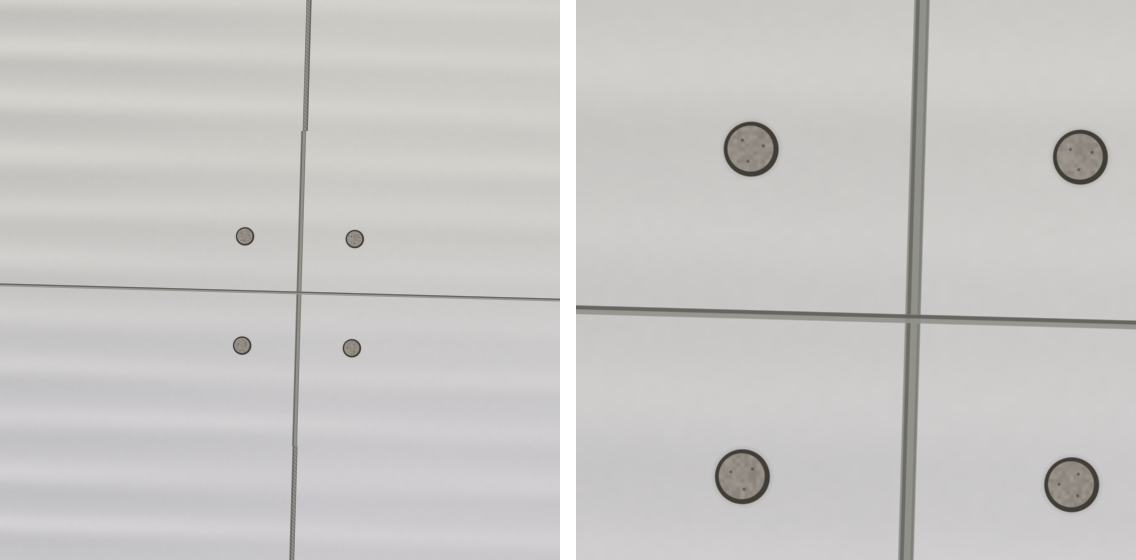
Left, the full canvas; right, a detail of the centre.
Give the GLSL for this texture, as a WebGL 2 fragment shader.

```glsl
#version 300 es
precision highp float;
uniform vec2 u_resolution;
out vec4 fragColor;

const float TAU = 6.2831853;
const vec3 LIGHT_METAL = vec3(0.832, 0.822, 0.812);
const vec3 SHADE_METAL = vec3(0.755, 0.750, 0.745);
const vec3 SEAM_GRAY = vec3(0.57, 0.57, 0.55);
const vec3 SEAM_DARK = vec3(0.36, 0.355, 0.335);
const vec3 BOLT_FACE = vec3(0.575, 0.55, 0.52);
const vec3 BOLT_RIM = vec3(0.25, 0.235, 0.21);

const float TILT = 0.0273;          // fall of the rows across the canvas
const float RIB_PERIOD = 0.0945;
const float RIB_CREST = 0.919;
const vec2 CROSSING = vec2(0.533, 0.478);
const vec2 BOLT_ACROSS = vec2(0.0980, -0.0024);
const vec2 BOLT_UP = vec2(0.0026, 0.0975);
const float BOLT_RADIUS = 0.0163;

float hash(vec2 p) {
  p = fract(p * vec2(0.1031, 0.1130));
  p += dot(p, p.yx + 33.33);
  return fract((p.x + p.y) * p.x * 97.3);
}

float noise(vec2 p) {
  vec2 i = floor(p), f = fract(p);
  f = f * f * (3.0 - 2.0 * f);
  return mix(mix(hash(i), hash(i + vec2(1, 0)), f.x),
             mix(hash(i + vec2(0, 1)), hash(i + vec2(1, 1)), f.x), f.y);
}

// Coverage of the inside of a signed distance
float fill(float d, float soft) {
  return 1.0 - smoothstep(-soft, soft, d);
}

float stripe(float x, float center, float halfWidth, float soft) {
  return fill(abs(x - center) - halfWidth, soft);
}

// Soft horizontal ribs, clearer toward the left and away from the crossing
vec3 ribbedMetal(vec2 p, float seamSide) {
  float row = p.y + TILT * p.x;
  float warp = 0.010 * (noise(vec2(p.x * 1.5, row * 9.0)) - 0.5);
  float phase = TAU * (row + warp - RIB_CREST) / RIB_PERIOD;
  float wave = cos(phase) + 0.18 * cos(2.0 * phase + 0.8);
  float left = 1.0 - smoothstep(0.0, 0.65, p.x);
  float away = smoothstep(0.0, 0.35, abs(p.y - CROSSING.y));
  float strength = (0.20 + 0.24 * left) * mix(0.65, 1.0, away);
  strength *= 0.75 + 0.5 * noise(vec2(p.x * 2.0, row * 12.0));
  float streak = noise(vec2(p.x * 2.5, row * 38.0)) - 0.5;
  float tone = 0.58 + strength * wave + 0.14 * streak - 0.10 * left;
  tone += 0.06 * step(0.0, seamSide);
  vec3 metal = mix(SHADE_METAL, LIGHT_METAL, tone);
  metal += mix(vec3(-0.004, -0.003, 0.014), vec3(0.001, 0.004, -0.007),
               smoothstep(0.15, 0.8, p.y));
  return metal + 0.007 * (noise(p * 170.0) - 0.5);
}

// Centre of the upright joint, with small steps between its strips
float uprightSeam(float y) {
  return 0.520 + 0.029 * y + 0.003 * step(0.766, y) + 0.001 * step(y, 0.203);
}

vec3 drawUpright(vec3 color, float d, float y, float soft) {
  float outer = max(step(0.766, y), step(y, 0.203));
  float weave = 0.5 + 0.5 * sin(y * 900.0 + d * 700.0);
  vec3 core = SEAM_GRAY * mix(1.0, 0.86 + 0.14 * weave, outer);
  color = mix(color, core, stripe(d, 0.0, 0.0046, soft));
  float darkEdge = mix(-0.0024, 0.0030, step(0.766, y));
  color = mix(color, SEAM_DARK, 0.72 * stripe(d, darkEdge, 0.0011, soft));
  return mix(color, SEAM_DARK, 0.35 * stripe(d, -darkEdge * 1.4, 0.0007, soft));
}

vec3 drawLevel(vec3 color, float d, float soft) {
  color = mix(color, SEAM_GRAY, 0.9 * stripe(d, -0.0006, 0.0026, soft));
  return mix(color, SEAM_DARK, 0.85 * stripe(d, 0.0008, 0.0011, soft));
}

vec3 drawBolt(vec3 color, vec2 q, float seed, float soft) {
  float r = length(q);
  color *= 1.0 - 0.10 * fill(r - BOLT_RADIUS - 0.001, 0.0025);
  color = mix(color, BOLT_RIM, fill(r - BOLT_RADIUS, soft));
  vec3 face = BOLT_FACE + 0.09 * (noise(q * 420.0 + seed * 31.0) - 0.5);
  // Small pits turned differently on each head
  for (int i = 0; i < 3; i++) {
    float turn = TAU * (hash(vec2(seed, 7.0)) + float(i) / 3.0);
    vec2 pit = 0.0075 * vec2(cos(turn), sin(turn));
    face = mix(face, BOLT_RIM, 0.6 * fill(length(q - pit) - 0.0009, soft));
  }
  vec2 shift = vec2(-0.0004, 0.0003);
  return mix(color, face, fill(length(q - shift) - BOLT_RADIUS + 0.0026, soft));
}

void main() {
  vec2 p = gl_FragCoord.xy / u_resolution;
  float soft = max(0.75 / min(u_resolution.x, u_resolution.y), 0.0006);
  float across = p.x - uprightSeam(p.y);
  float above = p.y - (0.492 - TILT * p.x);

  vec3 color = ribbedMetal(p, across);
  color = drawUpright(color, across, p.y, soft);
  color = drawLevel(color, above, soft);

  // One bolt in each corner around the crossing
  for (int i = 0; i < 4; i++) {
    vec2 corner = vec2(i % 2, i / 2) * 2.0 - 1.0;
    vec2 center = CROSSING + corner.x * BOLT_ACROSS + corner.y * BOLT_UP;
    color = drawBolt(color, p - center, float(i) + 1.0, soft);
  }
  fragColor = vec4(color, 1.0);
}
```
